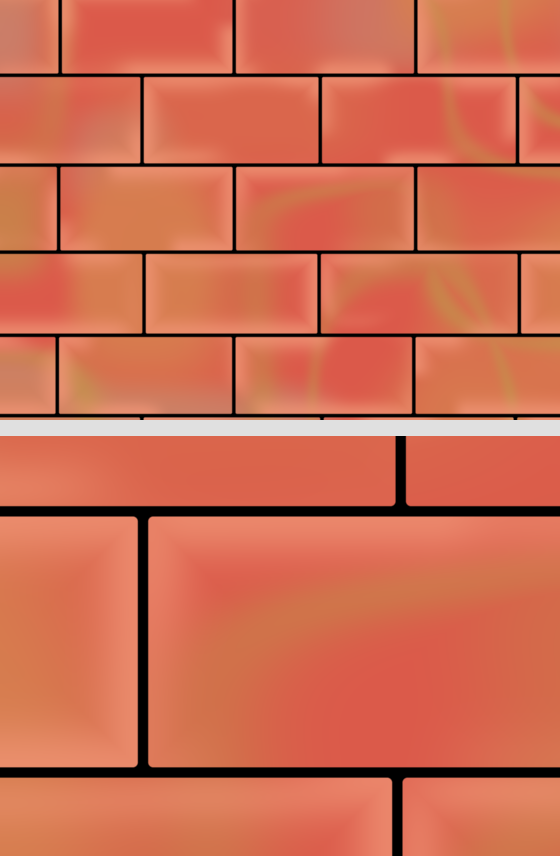
Top, the full canvas; bottom, a detail of the centre.
Write a Shadertoy shader that draws this pattern.

```glsl
// Running-bond brick wall with thin black joints and a soft watercolour glaze.
// Slightly uneven courses and joints bound each brick as a rounded box; smooth
// noise paints red, orange and dusty clay, olive veins and pale worn edges.

float hash(vec2 p) {
    return fract(sin(dot(p, vec2(127.1, 311.7))) * 43758.5453);
}

float noise(vec2 p) {
    vec2 i = floor(p), f = fract(p);
    f = f * f * f * (f * (f * 6.0 - 15.0) + 10.0);
    return mix(mix(hash(i), hash(i + vec2(1, 0)), f.x),
               mix(hash(i + vec2(0, 1)), hash(i + vec2(1, 1)), f.x), f.y);
}

// Height of the bed joint above a course
float bedJoint(float row) {
    return 0.0104 + 0.2026 * row - 0.016 * sin(0.785 * row);
}

// Position of an upright joint; alternate courses shift by half a brick
float headJoint(float row, float i) {
    float odd = mod(row, 2.0);
    float stretch = (1.0 - odd) * 0.04 * step(1.5, i);
    float jitter = 0.014 * (hash(vec2(i, row) + 3.0) - 0.5);
    return mix(0.342, 0.139, odd) + 0.4245 * i + stretch + jitter;
}

float roundedBox(vec2 p, vec2 halfSize, float radius) {
    vec2 q = abs(p) - halfSize + radius;
    return length(max(q, 0.0)) + min(max(q.x, q.y), 0.0) - radius;
}

// Broad soft line along the middle level of a noise field
float vein(vec2 p) {
    float d = (noise(p) - 0.5) / 0.055;
    return exp(-d * d);
}

vec3 clayGlaze(vec2 p) {
    vec2 q = p + 0.06 * vec2(noise(p * 3.0 + 4.0), noise(p * 3.0 + 9.0));
    vec3 clay = vec3(0.86, 0.35, 0.29);
    clay = mix(clay, vec3(0.79, 0.50, 0.42), smoothstep(0.4, 0.8, noise(q * 3.1 + 21.0)));
    clay = mix(clay, vec3(0.84, 0.50, 0.31), 0.9 * smoothstep(0.4, 0.8, noise(q * 2.6 + 57.0)));
    float olive = max(vein(q * 2.3 + 12.0), vein(q.yx * 2.0 + 35.0));
    olive *= 0.25 + 0.5 * noise(q * 4.0 + 71.0);
    return mix(clay, vec3(0.76, 0.57, 0.29), olive);
}

void mainImage(out vec4 fragColor, in vec2 fragCoord) {
    vec2 p = fragCoord / iResolution.y;
    float pixel = 1.0 / iResolution.y;

    // Course containing this point
    float row = 0.0;
    for (int k = 0; k < 5; k++) row += step(bedJoint(float(k)), p.y);

    // Upright joints on either side
    float left = headJoint(row, -1.0), right = 9.0, column = 0.0;
    for (int i = 0; i < 6; i++) {
        float x = headJoint(row, float(i));
        if (x < p.x) {
            left = x;
            column = float(i) + 1.0;
        } else {
            right = min(right, x);
        }
    }

    // Brick outline inset by half a joint
    vec2 low = vec2(left, bedJoint(row - 1.0));
    vec2 high = vec2(right, bedJoint(row));
    float d = roundedBox(p - 0.5 * (low + high), 0.5 * (high - low) - 0.0041, 0.004);

    // Pale wear in patches along the edges
    vec2 seed = 17.0 * vec2(hash(vec2(column, row)), hash(vec2(row, column) + 8.0));
    float inset = d / 0.034;
    float wear = exp(-inset * inset) * smoothstep(0.3, 0.75, noise(p * 6.0 + seed));
    vec3 brick = mix(clayGlaze(p), vec3(0.94, 0.58, 0.46), 0.75 * wear);

    float cover = 1.0 - smoothstep(-pixel, pixel, d);
    fragColor = vec4(brick * cover, 1.0);
}
```
